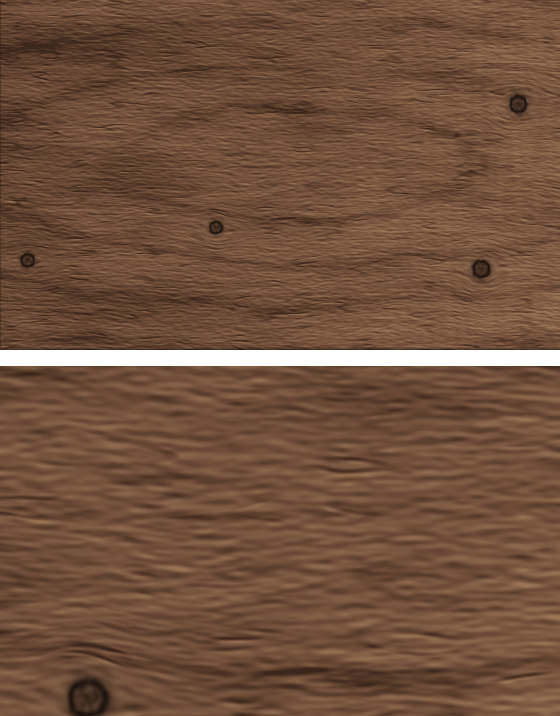
Top, the full canvas; bottom, a detail of the centre.
Give the GLSL for this texture, as a Shadertoy shader.

```glsl
vec2 gradient(vec2 cell) {
    vec3 h = fract(cell.xyx * vec3(0.1031, 0.1030, 0.0973));
    h += dot(h, h.yzx + 33.33);
    return 2.0 * fract((h.xx + h.yz) * h.zy) - 1.0;
}

float noise(vec2 p) {
    vec2 i = floor(p), f = p - i;
    vec2 u = f * f * f * (f * (f * 6.0 - 15.0) + 10.0);
    vec2 e = vec2(1.0, 0.0);
    float low = mix(dot(gradient(i), f), dot(gradient(i + e), f - e), u.x);
    float high = mix(dot(gradient(i + e.yx), f - e.yx), dot(gradient(i + 1.0), f - 1.0), u.x);
    return mix(low, high, u.y);
}

// Thin broken splits running along the fibres
float cracks(vec2 q) {
    float split = 1.0 - smoothstep(0.02, 0.15, abs(noise(q * vec2(9.0, 58.0) + 3.0)));
    return split * smoothstep(0.02, 0.3, noise(q * vec2(11.0, 33.0) + 17.0));
}

float fibreHeight(vec2 q) {
    return 0.85 * noise(q * vec2(22.0, 115.0))
         + 0.75 * noise(q * vec2(48.0, 165.0) + 9.0)
         - 0.45 * cracks(q);
}

// Nested growth rings, cut lengthwise into long ovals
float growthRings(vec2 p) {
    float wobble = 0.2 * noise(p * vec2(3.0, 5.0)) + 0.13 * noise(p * vec2(10.0, 60.0))
                 + 0.1 * noise(p * vec2(14.0, 18.0));
    float radius = length((p - vec2(0.85, 0.53)) / vec2(0.53, 0.16)) + wobble;
    float sum = 0.0;
    for (int i = 0; i < 4; i++) {
        float e = radius - 1.0 - 0.77 * float(i);
        float band = 0.8 * exp(-e * e * 260.0) + 0.45 * exp(-e * e * 30.0);
        sum += band * (i == 0 ? smoothstep(0.1, 0.7, p.x) : 0.85);
    }
    return sum * clamp(0.75 + 1.1 * noise(p * vec2(3.5, 6.0) + 5.0), 0.3, 1.0);
}

float stain(vec2 p, vec2 centre, vec2 size) {
    vec2 d = (p - centre) / size;
    return exp(-dot(d, d));
}

void mainImage(out vec4 fragColor, in vec2 fragCoord) {
    vec2 p = fragCoord / iResolution.y;

    // Knots as centre and radius
    vec3 knots[4] = vec3[4](vec3(1.481, 0.702, 0.028), vec3(0.617, 0.350, 0.021),
                            vec3(0.079, 0.256, 0.022), vec3(1.375, 0.231, 0.028));

    // Fibres wander and part around the knots
    vec2 q = p;
    q.y += 0.025 * noise(p * vec2(2.0, 3.0)) + 0.005 * noise(p * vec2(9.0, 14.0)) + 0.03 * p.x;
    for (int i = 0; i < 4; i++) {
        vec2 d = (p - knots[i].xy) / knots[i].z;
        q.y -= 0.6 * d.y * knots[i].z * exp(-0.15 * dot(d, d));
    }

    // Broad shading, stains and streaks
    float tone = 0.6 + 0.2 * (p.x / 1.6 - 0.5);
    tone += 0.2 * noise(p * vec2(1.6, 5.0) + 2.0) + 0.16 * noise(q * vec2(3.0, 22.0));
    tone += 0.22 * noise(q * vec2(6.0, 60.0) + 31.0);
    tone -= 0.25 * stain(p, vec2(0.15, 0.87), vec2(0.75, 0.06));
    tone -= 0.22 * stain(p, vec2(0.35, 0.49), vec2(0.22, 0.06));
    tone -= 0.14 * stain(p, vec2(0.30, 0.12), vec2(0.35, 0.08));
    tone -= 0.14 * stain(p, vec2(0.00, 0.62), vec2(0.25, 0.12));
    tone -= 0.27 * growthRings(p);

    // Faint upright saw marks
    tone += 0.11 * noise(vec2(p.x * 45.0, p.y * 6.0)) * smoothstep(0.7, 1.4, p.x);

    // Raking light on the fibres
    tone += 0.5 * (fibreHeight(q) - fibreHeight(q + vec2(0.001, 0.0032)));
    tone -= 0.17 * cracks(q);

    // Knots: pale collar, dark rim, brown heart
    float shade = 1.0;
    for (int i = 0; i < 4; i++) {
        vec2 d = (p - knots[i].xy) / knots[i].z;
        float r = length(d) * (1.0 + 0.25 * noise(p * 70.0));
        tone = mix(0.4 + 0.5 * noise(p * 140.0), tone, smoothstep(0.8, 1.05, r));
        tone += 0.1 * exp(-pow((r - 1.5) / 0.35, 2.0));
        shade *= 1.0 - 0.6 * exp(-pow((r - 0.78) / 0.2, 2.0));
        shade *= 1.0 - 0.35 * exp(-r * r * 9.0);
        shade *= 1.0 - 0.18 * exp(-pow(r / 1.6, 4.0));
    }

    tone = clamp(tone, 0.0, 1.0);
    vec3 darkWood = vec3(0.235, 0.152, 0.11);
    vec3 midWood = vec3(0.43, 0.297, 0.216);
    vec3 paleWood = vec3(0.60, 0.455, 0.335);
    vec3 wood = mix(darkWood, midWood, min(tone * 2.0, 1.0));
    wood = mix(wood, paleWood, max(tone * 2.0 - 1.0, 0.0));

    // Worn lower and left edges
    shade *= mix(0.6, 1.0, smoothstep(0.0, 0.009, min(p.y, p.x + 0.003)));
    fragColor = vec4(wood * shade, 1.0);
}
```
